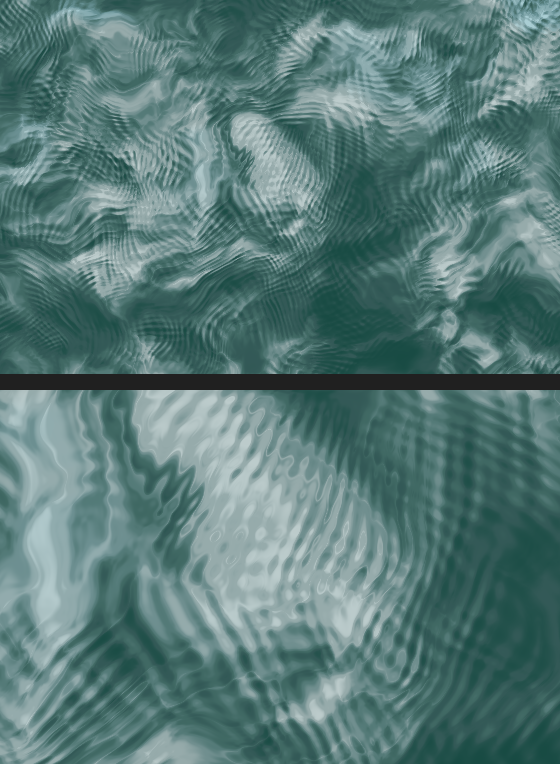
Top: the whole. Bottom: its middle third, enlarged.
A Shadertoy shader for this texture:

```glsl
float hash(vec2 cell) {
    return fract(sin(dot(cell, vec2(127.1, 311.7))) * 43758.5453);
}

float noise(vec2 p) {
    vec2 cell = floor(p), f = fract(p);
    f = f * f * f * (f * (f * 6.0 - 15.0) + 10.0);
    return mix(mix(hash(cell), hash(cell + vec2(1, 0)), f.x),
               mix(hash(cell + vec2(0, 1)), hash(cell + vec2(1, 1)), f.x), f.y);
}

float fbm(vec2 p) {
    float sum = 0.0, amplitude = 0.533;
    for (int i = 0; i < 4; i++) {
        sum += amplitude * noise(p);
        p = mat2(1.6, 1.2, -1.2, 1.6) * p + 7.3;
        amplitude *= 0.5;
    }
    return sum;
}

vec2 turn(vec2 p, float angle) {
    float c = cos(angle), s = sin(angle);
    return vec2(c * p.x - s * p.y, s * p.x + c * p.y);
}

// Soft bright folds along the mid level of a noise field
float folds(vec2 p) {
    return pow(1.0 - abs(2.0 * noise(p) - 1.0), 4.0);
}

// Patches of fine curved wave trains: xy is the push, z the shading
vec3 rippleTrains(vec2 p) {
    vec3 sum = vec3(0);
    for (int i = 0; i < 5; i++) {
        float k = float(i);
        float angle = 0.45 + 0.58 * k;
        vec2 dir = vec2(cos(angle), sin(angle));
        float bend = 50.0 * noise(p * 4.5 + k * 13.7) + 8.0 * noise(p * 15.0 + k * 5.1);
        float wave = sin(dot(p, dir) * (300.0 + 30.0 * k) + bend);
        float patchMask = smoothstep(0.56, 0.85, noise(p * 6.5 + k * 23.1 + 4.0));
        patchMask *= 0.4 + 1.2 * noise(turn(p, -angle) * vec2(45.0, 18.0) + k * 9.0);
        sum += vec3(dir, 1.0) * wave * patchMask;
    }
    return sum;
}

// Colour ramp spaced by the share of each water colour
vec3 waterColor(float level) {
    vec3 c = mix(vec3(0.09, 0.29, 0.26), vec3(0.13, 0.315, 0.29), smoothstep(0.0, 0.08, level));
    c = mix(c, vec3(0.20, 0.35, 0.34), smoothstep(0.06, 0.17, level));
    c = mix(c, vec3(0.25, 0.41, 0.39), smoothstep(0.17, 0.36, level));
    c = mix(c, vec3(0.33, 0.48, 0.47), smoothstep(0.36, 0.58, level));
    c = mix(c, vec3(0.44, 0.56, 0.56), smoothstep(0.58, 0.80, level));
    c = mix(c, vec3(0.59, 0.67, 0.67), smoothstep(0.80, 0.95, level));
    return mix(c, vec3(0.74, 0.80, 0.80), smoothstep(0.96, 1.0, level));
}

void mainImage(out vec4 fragColor, in vec2 fragCoord) {
    vec2 p = fragCoord / iResolution.y;

    // Swells and ripples bend the reflected light
    vec2 swell = vec2(fbm(p * 4.5 + 2.0), fbm(p * 4.5 + 19.0)) - 0.5;
    vec3 ripple = rippleTrains(p + 0.05 * swell);
    vec2 q = p + 0.24 * swell + 0.008 * ripple.xy;

    // Broad light and shade, brighter towards the upper right
    float broad = fbm(q * vec2(4.2, 6.0) + 31.0) - 0.5;
    float tone = 0.8 * broad + 0.09 * (p.y - 0.5) + 0.02 * (p.x - 0.75);

    // Stretched glints in two slants, stronger where the water is bright
    float busy = smoothstep(-0.2, 0.15, broad);
    float slant = smoothstep(0.35, 0.65, noise(p * 3.0 + 61.0));
    vec2 falling = turn(q, 0.6), rising = turn(q, -0.6);
    float glint = mix(fbm(falling * vec2(13.0, 29.0) + 3.0),
                      fbm(rising * vec2(13.0, 29.0) + 3.0), slant) - 0.5;
    tone += glint * mix(0.3, 0.85, busy);

    // Folds of light at two sizes
    float fineFolds = mix(folds(falling * vec2(17.0, 40.0) + 5.0),
                          folds(rising * vec2(17.0, 40.0) + 5.0), slant);
    tone += mix(0.05, 0.12, busy) * folds(q * vec2(7.5, 11.0) + 11.0);
    tone += 0.15 * busy * (fineFolds - 0.28);
    tone += 0.075 * ripple.z * mix(0.6, 1.0, busy);

    float level = 1.0 / (1.0 + exp(-9.6 * (tone - 0.05)));
    vec3 color = waterColor(level);

    // Blue sky tint in patches of the brighter water
    float sky = smoothstep(0.5, 0.75, noise(q * 4.0 + 47.0)) * smoothstep(0.2, 0.95, p.y);
    color *= mix(vec3(1), vec3(0.9, 1.01, 1.04), sky * smoothstep(0.4, 0.9, level));

    fragColor = vec4(color, 1.0);
}
```
